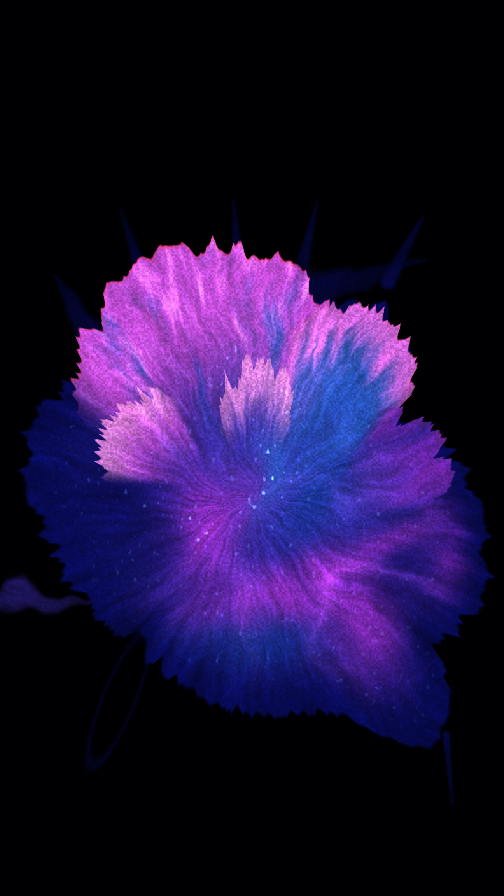
A WebGL 1 fragment shader for this background:

```glsl
precision highp float;
// A burst of violet and blue powder on black: a jagged polar outline holds soft
// colour pools, overlaid with toothed petals and radial streaks, then finished
// with dark spikes, thin trails, glints and grain.
uniform vec2 u_resolution;

const float PI = 3.14159;
const vec2 CORE = vec2(.5, .78); // burst centre, in canvas widths
const float BODY_RADIUS = .405;
const float TOOTH_SIZE = .045;
const float GRAIN = .13;
const vec3 NIGHT = vec3(0., 0., .008);
const vec3 NAVY = vec3(.025, .035, .31);
const vec3 INDIGO = vec3(.2, .15, .64);
const vec3 AZURE = vec3(.16, .38, .8);
const vec3 TEAL = vec3(.04, .2, .54);
const vec3 MAGENTA = vec3(.67, .18, .78);
const vec3 ORCHID = vec3(.82, .32, .9);
const vec3 BLUSH = vec3(.97, .58, .9);
const vec3 EMBER = vec3(.95, .16, .22);
const vec3 GLINT = vec3(.5, .85, 1.);

vec2 hash2(vec2 p) {
  p = vec2(dot(p, vec2(127.1, 311.7)), dot(p, vec2(269.5, 183.3)));
  return fract(sin(p) * 43758.5) * 2. - 1.;
}

float noise(vec2 p) {
  vec2 i = floor(p), f = fract(p), u = f * f * (3. - 2. * f), e = vec2(1., 0.);
  return mix(mix(dot(hash2(i), f), dot(hash2(i + e), f - e), u.x),
    mix(dot(hash2(i + e.yx), f - e.yx), dot(hash2(i + 1.), f - 1.), u.x), u.y);
}

float fbm(vec2 p) {
  float sum = 0., amp = .6;
  for (int i = 0; i < 4; i++) {
    sum += amp * noise(p);
    p = mat2(1.6, 1.2, -1.2, 1.6) * p + 3.7;
    amp *= .55;
  }
  return sum;
}

float ridge(vec2 p) { return 1. - 2. * abs(noise(p)); }

vec2 turn(vec2 v, float a) {
  return vec2(dot(v, vec2(cos(a), sin(a))), dot(v, vec2(-sin(a), cos(a))));
}

float lobe(float angle, float centre, float width) {
  float d = (mod(angle - centre + PI, 2. * PI) - PI) / width;
  return exp(-d * d);
}

float outline(float a) {
  return BODY_RADIUS + .17 * lobe(a, -.91, .2) + .07 * lobe(a, -.36, .32)
    - .055 * lobe(a, -2.27, .55) + .045 * lobe(a, 2.86, .25)
    + .08 * lobe(a, 2., .3) + .05 * lobe(a, .93, .18) - .075 * lobe(a, .52, .2);
}

// Soft ellipse: xy = centre, zw = radii
float pool(vec2 q, vec4 e, float a) {
  vec2 l = turn(q - e.xy, a) / e.zw;
  return exp(-dot(l, l));
}

// Toothed fan from a root: x = coverage, y = position from root to rim
vec2 petal(vec2 q, vec2 root, float dir, float reach, float bend, float spread) {
  vec2 l = turn(q - root, dir);
  float r = length(l), d = atan(l.y, l.x);
  float teeth = ridge(vec2(d * 9. + dir * 7., r * 3.))
    + .5 * ridge(vec2(d * 24., r * 5. + dir)) - .75;
  float rim = max(reach * (1. - bend * d * d) + TOOTH_SIZE * teeth, .02), t = r / rim;
  float side = 1. - smoothstep(spread * .65, spread, abs(d));
  return vec2(smoothstep(0., .006, rim - r) * side * smoothstep(.2, .8, t), t);
}

// Tapered stroke: xy = thick end, zw = point
float spike(vec2 q, vec4 s, float width) {
  vec2 ab = s.zw - s.xy;
  float h = clamp(dot(q - s.xy, ab) / dot(ab, ab), 0., 1.), w = width * (1. - h) + .001;
  return (1. - smoothstep(w * .4, w + .004, length(q - s.xy - ab * h))) * (1. - .6 * h);
}

void main() {
  vec2 q = gl_FragCoord.xy / u_resolution.x - CORE;
  float r = length(q);
  vec2 w = q + .07 * vec2(fbm(q * 5.), fbm(q * 5. + 19.)), ray = normalize(w + .0001);
  float streak = clamp(.5 + .9 * fbm(ray * (5. + 2.5 * r) + w * 2.), 0., 1.);
  float fine = fbm(ray * 15. + w * 9.), k = .6 + .75 * streak;

  // Dark spikes and thin trails behind the body
  float dark = spike(q, vec4(-.2, .4, -.26, .58), .022) + spike(q, vec4(-.02, .4, -.037, .6), .02);
  dark = max(dark, spike(q, vec4(.08, .39, .13, .6), .022));
  dark = max(dark, spike(w, vec4(-.29, .29, -.39, .455), .055));
  dark = max(dark, spike(w, vec4(.02, .41, .33, .47), .065));
  dark = max(dark, spike(q, vec4(.27, .44, .34, .57), .018));
  dark = max(dark, spike(q, vec4(.385, -.46, .398, -.6), .006));
  float wisp = spike(w, vec4(-.45, -.19, -.52, -.27), .028);
  wisp = max(wisp, spike(w, vec4(-.46, -.195, -.31, -.2), .02));
  float hoop = length(turn(q - vec2(-.264, -.39), 1.18) / vec2(.14, .032));
  float trail = 1. - smoothstep(0., .19, abs(hoop - 1.));
  vec3 back = NIGHT + NAVY * (.75 * dark + .3 * trail) + INDIGO * wisp * .55;

  // Pools of colour inside the body
  vec3 col = mix(NAVY, INDIGO, min(k * pool(w, vec4(.03, 0., .32, .3), 0.), 1.));
  col = mix(col, AZURE, .7 * k * pool(w, vec4(.11, .18, .15, .19), 0.));
  col = mix(col, TEAL, .65 * k * pool(w, vec4(.01, -.26, .16, .07), 0.));
  col = mix(col, NAVY, .7 * pool(w, vec4(-.29, -.02, .15, .13), 0.));
  col = mix(col, MAGENTA, .7 * k * pool(w, vec4(-.07, -.04, .08, .13), -.2));
  col = mix(col, MAGENTA, .6 * k * pool(w, vec4(.05, -.19, .18, .045), .1));
  col = mix(col, MAGENTA, .65 * k * pool(w, vec4(.22, -.24, .07, .1), .2));
  col = mix(col, MAGENTA, .6 * k * pool(w, vec4(.22, -.1, .16, .035), .5));
  col = mix(col, MAGENTA, .55 * k * pool(w, vec4(.4, -.11, .05, .09), 0.));
  col = mix(col, NAVY, .6 * pool(w, vec4(.28, -.16, .06, .06), 0.));
  col = mix(col, TEAL, .6 * pool(w, vec4(.12, 0., .05, .09), -.3));
  float vein = pow(max(ridge(w * 6. + 4.), 0.), 7.);
  col += ORCHID * vein * .3 * pool(q, vec4(.18, -.14, .24, .18), 0.);
  vec2 n = q / max(r, .001);
  float depth = outline(atan(q.y, q.x)) - r + .035 * ridge(n * 7.) + .025 * ridge(n * 21.) - .021;
  col = mix(NAVY * k, col, smoothstep(0., .13, depth));
  col = mix(back, col, smoothstep(0., .012, depth));

  // Petals, back to front; the crowns carry a thin ember rim
  vec2 f = petal(q, vec2(-.035, 0.), 1.75, .505, .45, .95);
  vec3 tint = mix(ORCHID, AZURE, .75 * smoothstep(.48, .85, streak));
  tint = mix(tint, BLUSH, smoothstep(0., .45, fine) * .6);
  col = mix(col, mix(tint, EMBER, smoothstep(.975, 1., f.y) * .65), f.x * .95);
  f = petal(q, vec2(.09, .025), 1.17, .375, 1.2, .6);
  tint = mix(AZURE, mix(ORCHID, BLUSH, .4), smoothstep(.6, .95, f.y + .3 * fine));
  col = mix(col, mix(tint, EMBER, smoothstep(.975, 1., f.y) * .5), f.x * .9);
  f = petal(q, vec2(.125, -.045), .62, .285, .7, .5);
  col = mix(col, mix(INDIGO, MAGENTA, streak), f.x * .75);
  f = petal(q, vec2(-.06, .025), 2.55, .25, .6, .55);
  col = mix(col, mix(ORCHID, BLUSH, smoothstep(.6, 1., f.y)), f.x * .8);
  f = petal(q, vec2(0., .025), 1.53, .245, 1.8, .55);
  col = mix(col, mix(INDIGO, BLUSH, smoothstep(.35, .95, f.y + .3 * fine)), f.x * .75);

  // Streak shading, glints and grain
  col *= 1. + .55 * fine;
  float core = pool(w, vec4(.03, .06, .025, .1), -.12);
  float zone = core + .8 * pool(q, vec4(-.14, -.04, .07, .025), -.5)
    + .7 * pool(q, vec4(-.04, .27, .025, .05), .3) + .15 * smoothstep(.02, .1, depth);
  col = mix(col, AZURE, .6 * core);
  col += GLINT * zone * smoothstep(.25, .55, noise(q * vec2(110., 75.)));
  col *= 1. + GRAIN * hash2(floor(q * 288.)).x;
  gl_FragColor = vec4(clamp(col, 0., 1.), 1.);
}
```
